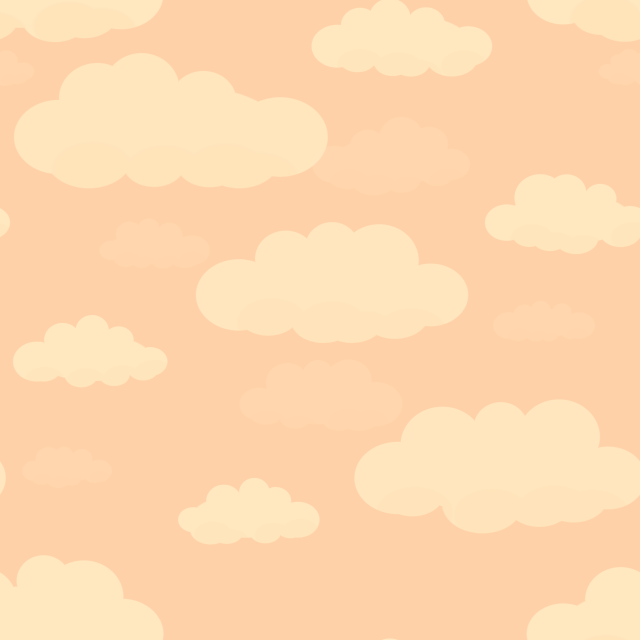
Reproduce this pattern procedurally as a Shadertoy shader.

```glsl
float hash(float n) {
    return fract(sin(n * 12.99 + 4.1) * 4375.5);
}

// Approximate signed distance to an ellipse
float puff(vec2 p, vec2 center, vec2 radii) {
    return (length((p - center) / radii) - 1.0) * radii.y;
}

// Cloud of half width 1: x is the outline, y the shaded underside
vec2 cloud(vec2 p, float seed) {
    float outline = puff(p, vec2(0.0, -0.05), vec2(0.74, 0.3));
    float shade = 1.0;
    float lean = 0.3 * (hash(seed + 50.0) - 0.5);

    // Arched, leaning crown with low, wide ends
    for (int i = 0; i < 5; i++) {
        float k = float(i), h = hash(seed + k * 1.7);
        float x = (k / 4.0 - 0.5) * 1.46;
        float arch = 1.0 - x * x / 0.533;
        x += (lean + (h - 0.5) * 0.14) * arch;
        float r = 0.17 + 0.11 * hash(seed + k * 2.3 + 9.0);
        vec2 center = vec2(x, -0.1 + (0.3 + 0.1 * h) * arch);
        outline = min(outline, puff(p, center, vec2(r * mix(1.2, 1.05, arch), r)));
    }

    // Sagging bulges below, with small shading lobes above them
    for (int i = 0; i < 4; i++) {
        float k = float(i), h = hash(seed + k * 3.1 + 20.0);
        float x = (k / 3.0 - 0.5) * 1.1 + (h - 0.5) * 0.2;
        float y = -0.2 - 0.08 * (1.0 - x * x / 0.4);
        float r = 0.14 + 0.08 * hash(seed + k * 1.3 + 30.0);
        outline = min(outline, puff(p, vec2(x, y), vec2(r * 1.35, r)));
        shade = min(shade, puff(p, vec2(x * 1.1 + 0.08, y - 0.15 + 0.1 * h), vec2(0.25, 0.17)));
    }
    return vec2(outline, shade);
}

void mainImage(out vec4 fragColor, in vec2 fragCoord) {
    vec2 uv = fragCoord / iResolution.xy;
    vec3 color = vec3(1.0, 0.82, 0.66);
    vec3 cream = vec3(1.0, 0.91, 0.753);
    vec3 underside = vec3(1.0, 0.898, 0.735);

    // Six faint clouds behind, then eight alternating large and medium ones
    for (int n = 0; n < 14; n++) {
        bool faint = n < 6;
        float index = float(faint ? n : n - 6), seed = float(n) * 7.3 + 2.0;
        float vary = hash(seed);
        bool large = mod(index, 2.0) < 0.5;

        // Skewed lattice that closes after eight steps
        vec2 center = vec2(index * 0.375 + 0.02, index * 0.125 + 0.05);
        center += 0.05 * (vec2(hash(seed + 1.0), hash(seed + 2.0)) - 0.5);

        float size = large ? 0.205 + 0.04 * vary : 0.11 + 0.05 * vary;
        float opacity = large ? 0.86 + 0.14 * hash(seed + 3.0) : 1.0;
        if (faint) {
            center += vec2(0.1, 0.2);
            size = n % 3 == 1 ? 0.125 : 0.055 + 0.035 * vary;
            opacity = 0.22;
        }

        // The nearest copy of each cloud wraps at the edges
        vec2 p = uv - center;
        p = (p - round(p)) / size;
        if (abs(p.x) > 1.2 || abs(p.y) > 0.75) continue;

        vec2 d = cloud(p, seed);
        float edge = 0.7 / (min(iResolution.x, iResolution.y) * size);
        float mask = 1.0 - smoothstep(-edge, edge, d.x);
        float shadow = 1.0 - smoothstep(-edge, edge + 0.015, d.y);
        color = mix(color, mix(cream, underside, shadow), mask * opacity);
    }
    fragColor = vec4(color, 1.0);
}
```
